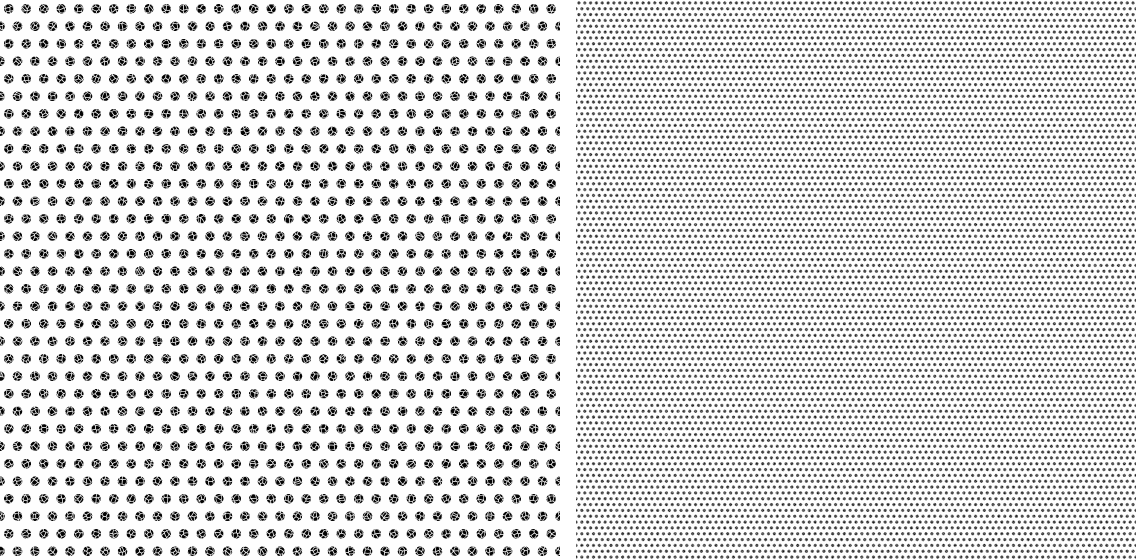
Left: one tile. Right: repeated 3 by 3.
Reproduce this pattern procedurally as a WebGL 2 fragment shader.

```glsl
#version 300 es
precision highp float;
// Staggered rows of small black balls, each split into random patches by white seams.

uniform vec2 u_resolution;
out vec4 outColor;

const float REPEATS = 32.0;      // balls across and rows down
const float BALL_RADIUS = 0.272; // in units of the ball spacing
const float SEAM_HALF = 0.085;   // in units of the ball radius
const float SEED_JITTER = 0.42;
const int SEEDS = 16;            // patches on the whole sphere
const int AA = 4;                // samples per pixel side
const float TAU = 6.2831853;
const float GOLDEN_ANGLE = 2.3999632;
const vec3 PAPER = vec3(0.995);
const vec3 INK = vec3(0.01);

// Integer hash: three independent values in 0..1.
vec3 hash3(uvec3 v) {
    v = v * 1664525u + 1013904223u;
    v.x += v.y * v.z;
    v.y += v.z * v.x;
    v.z += v.x * v.y;
    v ^= v >> 16u;
    v.x += v.y * v.z;
    v.y += v.z * v.x;
    v.z += v.x * v.y;
    return vec3(v >> 8u) / 16777216.0;
}

mat2 rotate(float angle) {
    float c = cos(angle), s = sin(angle);
    return mat2(c, s, -s, c);
}

// Patch centres: a jittered golden spiral, turned differently for each ball.
void placeSeeds(uvec2 ballId, out vec3 seeds[SEEDS]) {
    vec3 turn = TAU * hash3(uvec3(ballId, 97u));
    for (int i = 0; i < SEEDS; i++) {
        float z = 1.0 - (2.0 * float(i) + 1.0) / float(SEEDS);
        float angle = float(i) * GOLDEN_ANGLE + turn.x;
        vec3 s = vec3(sqrt(1.0 - z * z) * vec2(cos(angle), sin(angle)), z);
        vec3 jitter = 2.0 * hash3(uvec3(ballId, uint(i))) - 1.0;
        s = normalize(s + SEED_JITTER * jitter);
        s.yz = rotate(turn.y) * s.yz;
        s.xy = rotate(turn.z) * s.xy;
        seeds[i] = s;
    }
}

// Distance from a point on the unit sphere to the nearest patch border.
float borderDistance(vec3 n, vec3 seeds[SEEDS]) {
    int nearest = 0;
    float best = -2.0;
    for (int i = 0; i < SEEDS; i++) {
        float closeness = dot(n, seeds[i]);
        if (closeness > best) {
            best = closeness;
            nearest = i;
        }
    }
    vec3 centre = seeds[nearest];
    float border = 2.0;
    for (int i = 0; i < SEEDS; i++) {
        if (i != nearest) {
            border = min(border, dot(n, normalize(centre - seeds[i])));
        }
    }
    return border;
}

// Ink at point p on the disc, in units of the ball radius.
float ballInk(vec2 p, vec3 seeds[SEEDS], float blur) {
    float r2 = dot(p, p);
    if (r2 >= 1.0) return 0.0;
    vec3 n = vec3(p, sqrt(1.0 - r2));
    float border = borderDistance(n, seeds);
    return smoothstep(SEAM_HALF - blur, SEAM_HALF + blur, border);
}

void main() {
    // Staggered lattice: alternate rows shift by half a spacing.
    vec2 grid = gl_FragCoord.xy / u_resolution * REPEATS;
    float row = floor(grid.y);
    grid.x += 0.5 * (1.0 - mod(row, 2.0));
    vec2 ballId = mod(floor(grid), REPEATS);

    vec2 local = (fract(grid) - 0.5) / BALL_RADIUS;
    vec2 pixel = REPEATS / (u_resolution * BALL_RADIUS);

    // Average samples over the pixel, only where it can touch a ball.
    float ink = 0.0;
    if (length(local) < 1.0 + length(pixel)) {
        vec3 seeds[SEEDS];
        placeSeeds(uvec2(ballId), seeds);
        float blur = 0.5 * max(pixel.x, pixel.y) / float(AA);
        for (int j = 0; j < AA; j++) {
            for (int i = 0; i < AA; i++) {
                vec2 offset = (vec2(i, j) + 0.5) / float(AA) - 0.5;
                ink += ballInk(local + offset * pixel, seeds, blur);
            }
        }
        ink /= float(AA * AA);
    }

    outColor = vec4(mix(PAPER, INK, ink), 1.0);
}
```
